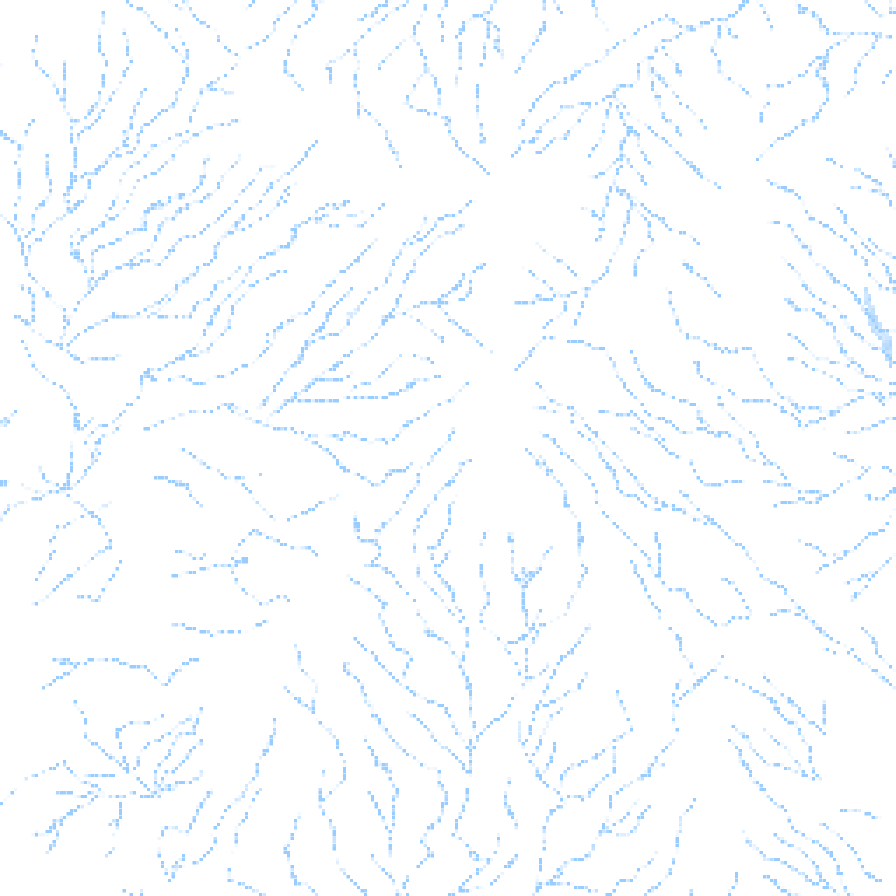
Write a WebGL 2 fragment shader that draws this pattern.

```glsl
#version 300 es
precision highp float;

uniform vec2 u_resolution;
out vec4 fragColor;

#define RASTER 256.0       // dots across the canvas
#define BASINS 32.0        // drainage nodes across the canvas
#define HALF_WIDTH 0.46    // stream half width, in dots
#define SPRING_CHANCE 0.22 // share of source streams that are kept
#define DRY_LEVEL 0.8      // dryness noise above this has no streams
#define WATER vec3(0.60, 0.80, 1.00)
#define LAND vec3(1.0)

const int SIDE = 7;        // nodes per side of the local window

float hash(vec2 p) {
    vec3 q = fract(p.xyx * 0.1031);
    q += dot(q, q.yzx + 33.33);
    return fract((q.x + q.y) * q.z);
}

float noise(vec2 p) {
    vec2 i = floor(p), f = fract(p);
    f = f * f * (3.0 - 2.0 * f);
    return mix(mix(hash(i), hash(i + vec2(1, 0)), f.x),
               mix(hash(i + vec2(0, 1)), hash(i + vec2(1, 1)), f.x), f.y);
}

vec2 wobble(vec2 p) {
    return vec2(noise(p + 17.0), noise(p + 71.0)) - 0.5;
}

// Sloping land cut by long winding valleys
float terrain(vec2 p) {
    float slope = 0.5 * p.y + 0.8 * noise(p * 1.7 + 23.0);
    float valley = noise(p * 3.6 + 5.0) - 0.5;
    return slope + 0.6 * sqrt(valley * valley + 0.005) + 0.08 * noise(p * 9.0 + 40.0);
}

float segmentDistance(vec2 p, vec2 a, vec2 b) {
    vec2 ab = b - a;
    return length(p - a - ab * clamp(dot(p - a, ab) / dot(ab, ab), 0.0, 1.0));
}

// Index step to one of the nine cells around a node
int around(int k) {
    return (k / 3 - 1) * SIDE + k % 3 - 1;
}

// Distance to the nearest stream, in canvas units
float streamDistance(vec2 uv) {
    vec2 p = uv * BASINS;
    vec2 corner = floor(p) - 3.0;
    vec3 node[SIDE * SIDE];   // position and height
    int flow[SIDE * SIDE];    // index of the node downstream

    // Jittered nodes on the terrain
    for (int i = 0; i < SIDE * SIDE; i++) {
        vec2 cell = corner + vec2(i % SIDE, i / SIDE) + 100.0;
        vec2 at = cell - 100.0 + 0.1 + 0.8 * vec2(hash(cell), hash(cell + 311.0));
        node[i] = vec3(at, terrain(at / BASINS) + 0.02 * hash(cell + 523.0));
        flow[i] = i;
    }

    // Each node drains along its steepest descent
    for (int y = 1; y < SIDE - 1; y++)
    for (int x = 1; x < SIDE - 1; x++) {
        int i = y * SIDE + x;
        float steepest = 0.0;
        for (int k = 0; k < 9; k++) {
            if (k == 4) continue;
            vec3 drop = node[i + around(k)] - node[i];
            float slope = drop.z / (length(drop.xy) + 0.3);
            if (slope < steepest) {
                steepest = slope;
                flow[i] = i + around(k);
            }
        }
    }

    // Draw fed streams and some of the springs
    float nearest = 10.0;
    for (int c = 0; c < 9; c++) {
        int i = 3 * SIDE + 3 + around(c);
        float dryness = noise(node[i].xy / BASINS * 6.0 + 90.0);
        if (flow[i] == i || dryness > DRY_LEVEL) continue;
        bool alive = hash(floor(node[i].xy) + 877.0) < SPRING_CHANCE;
        for (int k = 0; k < 9; k++)
            alive = alive || (k != 4 && flow[i + around(k)] == i);
        if (alive)
            nearest = min(nearest, segmentDistance(p, node[i].xy, node[flow[i]].xy));
    }
    return nearest / BASINS;
}

void main() {
    float size = min(u_resolution.x, u_resolution.y);
    vec2 grid = gl_FragCoord.xy / size * RASTER;
    vec2 dotId = floor(grid);
    vec2 uv = (dotId + 0.5) / RASTER;

    // Meanders: broad bends and fine wiggles
    vec2 bent = uv + 0.020 * wobble(uv * 18.0) + 0.010 * wobble(uv * 55.0);
    bool stream = streamDistance(bent) * RASTER < HALF_WIDTH;

    // One slender lake near the right edge
    vec2 shore = bent - vec2(0.982, 0.63);
    shore.x += 0.3 * shore.y;
    bool lake = length(shore / vec2(0.006, 0.042)) < 1.0;

    // Dots of uneven strength, with smooth square edges
    float grain = hash(dotId + 9.0);
    float strength = min(1.0, 0.1 + 2.7 * grain * grain);
    vec2 cover = clamp((0.5 - abs(fract(grid) - 0.5)) * size / RASTER + 0.5, 0.0, 1.0);
    float water = lake ? 0.4 + 0.4 * grain : 0.0;
    if (stream) water = max(water, strength * cover.x * cover.y);
    fragColor = vec4(mix(LAND, WATER, water), 1.0);
}
```
